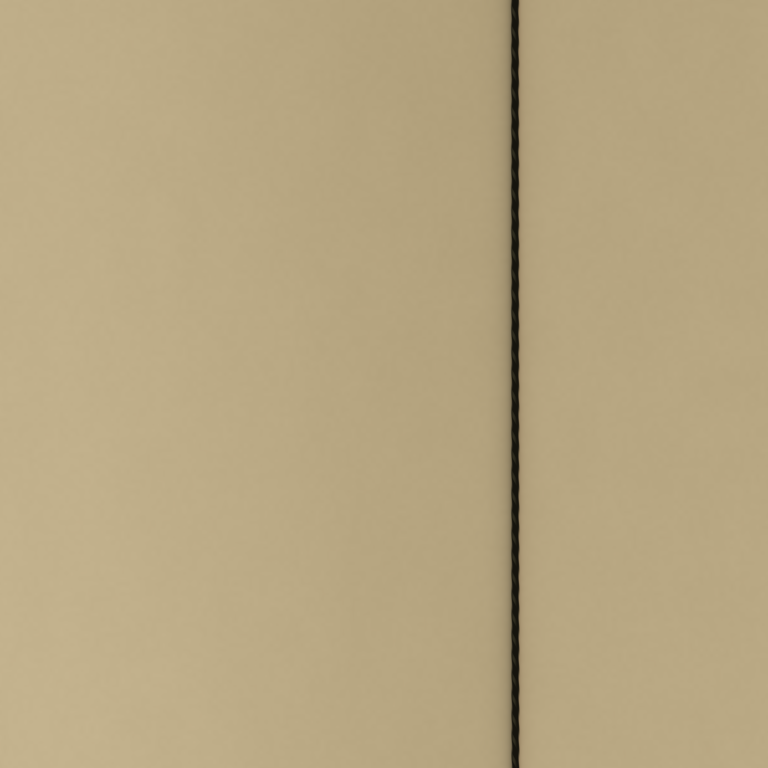
Give the GLSL for this texture, as a three.js fragment shader.

```glsl
// Two matte beige panels meeting at a dark, twisted vertical seam.
// Broad linear gradients light the panels, exponential falloffs shade the
// seam, and value noise adds faint mottling and grain.
varying vec2 vUv;

float hash(vec2 p) {
  p = fract(p * vec2(0.1031, 0.1137));
  p += dot(p, p.yx + 33.33);
  return fract((p.x + p.y) * p.x * 7.31);
}

float noise(vec2 p) {
  vec2 cell = floor(p), f = fract(p);
  f = f * f * (3.0 - 2.0 * f);
  return mix(mix(hash(cell), hash(cell + vec2(1.0, 0.0)), f.x),
             mix(hash(cell + vec2(0.0, 1.0)), hash(cell + 1.0), f.x), f.y);
}

void main() {
  vec2 uv = vUv;
  float seamX = 0.6711 - 0.0005 * uv.y;
  float offset = uv.x - seamX;

  // Panel light: the left one dims towards the seam, both dim upwards
  float leftLight = 0.768 - 0.055 * smoothstep(0.0, 0.68, uv.x) - 0.022 * uv.y;
  float rightLight = 0.728 - 0.02 * uv.y + 0.012 * (uv.x - 0.85);
  float light = mix(leftLight, rightLight, smoothstep(-0.003, 0.003, offset));

  // Soft mottling and fine grain
  light += 0.006 * (noise(uv * vec2(24.0, 18.0)) - 0.5);
  light += 0.008 * (noise(uv * 150.0) - 0.5);
  vec3 color = vec3(light, light - 0.067, light - 0.212);

  // Rounded edge shading, wider on the left and warmer on the right
  float edge = max(abs(offset) - 0.005, 0.0);
  float leftShade = 0.18 * exp(-edge / 0.012) + 0.15 * exp(-edge / 0.003);
  float rightShade = 0.09 * exp(-edge / 0.012) + 0.14 * exp(-edge / 0.002);
  color *= offset < 0.0
    ? 1.0 - leftShade * vec3(0.98, 1.0, 1.04)
    : 1.0 - rightShade * vec3(0.8, 1.0, 1.12);

  // Dark cord in the gap, with slanted strands and a rippled outline
  float twist = sin(6.28318 * (uv.y * 38.0 + offset * 70.0));
  float halfWidth = 0.0046 + 0.0004 * twist;
  float gap = 1.0 - smoothstep(-0.0014, 0.0014, abs(offset) - halfWidth);
  float strand = smoothstep(0.0, 1.0, twist) * smoothstep(0.005, 0.0, abs(offset + 0.002));
  vec3 cord = vec3(0.085, 0.078, 0.05) + vec3(0.10, 0.095, 0.07) * strand;
  color = mix(color, cord, gap);

  gl_FragColor = vec4(color, 1.0);
}
```
